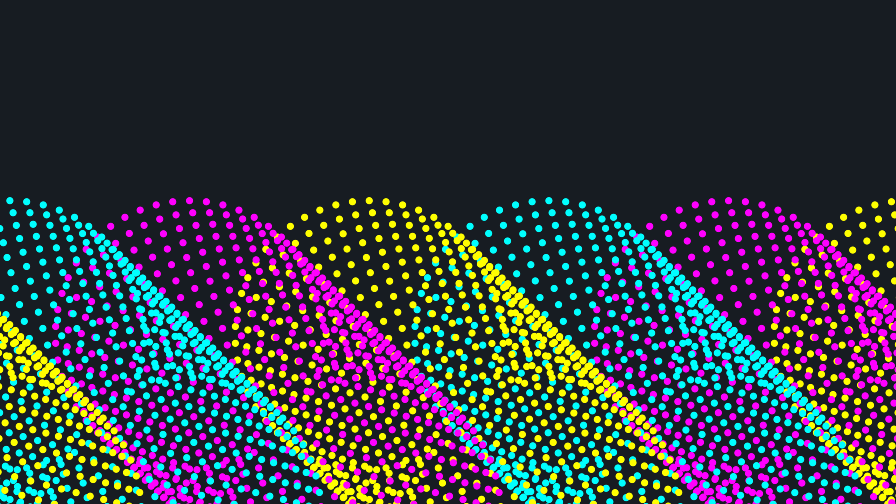
This background is drawn by a Shadertoy shader. Its source:

```glsl
#define RING_RADIUS 0.2662
#define RING_DOTS 50.0
#define RING_ROWS 16
#define ROW_STEP 0.02338
#define ROW_TWIST 0.064
#define DOT_RADIUS 0.0071
#define WAVE_SPACING 0.3565
#define FIRST_CENTER vec2(0.7326, 0.3356)
#define BACKGROUND vec3(0.092, 0.108, 0.135)

const float TAU = 6.2831853;

// Distance to the nearest dot of a ring centred on the origin
float dottedRing(vec2 p, float twist) {
    float spacing = TAU / RING_DOTS;
    float angle = atan(p.x, p.y) + twist;
    float dotAngle = round(angle / spacing) * spacing - twist;
    return length(p - RING_RADIUS * vec2(sin(dotAngle), cos(dotAngle))) - DOT_RADIUS;
}

// Rings sliding diagonally downward, each turned a little further
float dottedWave(vec2 p) {
    float nearest = 1.0;
    for (int row = 0; row < RING_ROWS; row++) {
        float j = float(row);
        vec2 q = p - j * ROW_STEP * vec2(1.0, -1.0);
        if (abs(length(q) - RING_RADIUS) < 2.0 * DOT_RADIUS)
            nearest = min(nearest, dottedRing(q, j * ROW_TWIST));
    }
    return nearest;
}

// Yellow, cyan and magenta in turn
vec3 waveColor(int index) {
    int hue = (index + 12) % 3;
    return hue == 0 ? vec3(1.0, 1.0, 0.0)
         : hue == 1 ? vec3(0.0, 1.0, 1.0)
                    : vec3(1.0, 0.0, 1.0);
}

void mainImage(out vec4 fragColor, in vec2 fragCoord) {
    vec2 uv = fragCoord / iResolution.y;
    float halfPixel = 0.5 / iResolution.y;
    vec3 color = BACKGROUND;

    // Waves on the left cover those on the right
    for (int wave = 4; wave >= -4; wave--) {
        vec2 center = FIRST_CENTER + vec2(float(wave) * WAVE_SPACING, 0.0);
        float coverage = 1.0 - smoothstep(-halfPixel, halfPixel, dottedWave(uv - center));
        color = mix(color, waveColor(wave), coverage);
    }
    fragColor = vec4(color, 1.0);
}
```
